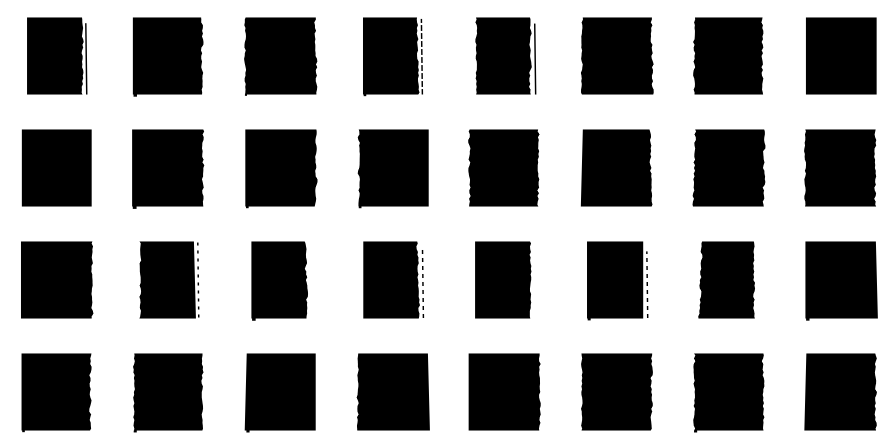
A WebGL 2 fragment shader for this pattern:

```glsl
#version 300 es
precision highp float;
// Grid of black stamped blocks on white, 8 across and 4 down, some narrower.
// Each cell hashes its own side positions, slant, frayed edges and corner nub;
// a few narrow blocks also carry a thin broken sliver beside the right edge.

uniform vec2 u_resolution;
out vec4 fragColor;

const vec2 REPEATS = vec2(8.0, 4.0);
const vec3 PAPER = vec3(1.0);
const vec3 INK = vec3(0.0);

// Lengths are fractions of one cell.
const float BOTTOM = 0.156;
const float TOP = 0.844;
const vec2 WIDE_SIDES = vec2(0.188, 0.822);
const vec2 NARROW_SIDES = vec2(0.244, 0.742);
const float SIDE_JITTER = 0.020;
const float SLANT = 0.026;
const float FRAY = 0.016;
const float TEETH = 40.0;
const vec2 NUB_SIZE = vec2(0.035, 0.022);
const float NUB_CHANCE = 0.4;
const float SLIVER_GAP = 0.022;
const float SLIVER_WIDTH = 0.013;
const float DASHES = 14.0;

// One entry per row from the top; bit n of a mask is column n.
const ivec4 NARROW_MASK = ivec4(25, 0, 126, 0);
const ivec4 SLIVER_MASK = ivec4(25, 0, 42, 0);
const vec4 DASH_DUTY = vec4(0.86, 0.0, 0.42, 0.0);

// Integer hash of a cell and a channel, 0 to 1
float hash(ivec2 cell, int channel) {
    uint h = uint(cell.x) * 73856093u ^ uint(cell.y) * 19349663u
           ^ uint(channel) * 83492791u;
    h = (h ^ (h >> 16)) * 73244475u;
    h = (h ^ (h >> 15)) * 73244475u;
    h ^= h >> 16;
    return float(h & 65535u) / 65535.0;
}

bool hasBit(int mask, int bit) {
    return ((mask >> bit) & 1) == 1;
}

// Box-filtered coverage of an interval or a rectangle
float span(float x, float lo, float hi, float px) {
    return clamp((min(x + 0.5 * px, hi) - max(x - 0.5 * px, lo)) / px, 0.0, 1.0);
}

float rect(vec2 p, vec2 lo, vec2 hi, vec2 px) {
    return span(p.x, lo.x, hi.x, px.x) * span(p.y, lo.y, hi.y, px.y);
}

// Small teeth along an edge, over a slower wobble
float fray(ivec2 cell, float y, int side) {
    float t = y * TEETH;
    int tooth = int(floor(t));
    int seed = 100 + 200 * side;
    float teeth = mix(hash(cell, seed + tooth), hash(cell, seed + tooth + 1), fract(t));
    float phase = 6.2832 * hash(cell, 10 + side);
    float wobble = 0.3 * sin(19.0 * y + phase) + 0.2 * sin(43.0 * y + 2.0 * phase);
    return teeth + wobble * hash(cell, 12 + side);
}

// Inward shift of one side: slant plus wear
float sideWear(ivec2 cell, float y, int side, float wornChance) {
    float slanted = step(0.72, hash(cell, 20 + side));
    float worn = step(1.0 - wornChance, hash(cell, 22 + side));
    return SLANT * slanted * (y - 0.5) + FRAY * worn * fray(cell, y, side);
}

void main() {
    vec2 grid = gl_FragCoord.xy / u_resolution * REPEATS;
    vec2 px = REPEATS / u_resolution;
    vec2 p = fract(grid);
    ivec2 cell = ivec2(floor(grid));
    int row = int(REPEATS.y) - 1 - cell.y;

    // Block with uneven sides
    bool narrow = hasBit(NARROW_MASK[row], cell.x);
    vec2 sides = narrow ? NARROW_SIDES : WIDE_SIDES;
    float jitter = narrow ? 0.4 * SIDE_JITTER : SIDE_JITTER;
    sides += jitter * (vec2(hash(cell, 1), hash(cell, 2)) - 0.5);
    float left = sides.x + sideWear(cell, p.y, 0, 0.35);
    float right = sides.y - sideWear(cell, p.y, 1, 0.65);
    float ink = rect(p, vec2(left, BOTTOM), vec2(right, TOP), px);

    // Nub under the lower left corner
    if (hash(cell, 3) < NUB_CHANCE) {
        vec2 size = NUB_SIZE * mix(0.5, 1.0, hash(cell, 4));
        vec2 corner = vec2(sides.x + 0.006, BOTTOM);
        ink += rect(p, corner - vec2(0.0, size.y), corner + vec2(size.x, 0.0), px);
    }

    // Broken sliver beside the right edge
    if (hasBit(SLIVER_MASK[row], cell.x)) {
        float start = sides.y + SLIVER_GAP * mix(0.8, 1.4, hash(cell, 5))
                    - 0.5 * SLANT * (p.y - 0.5);
        float duty = clamp(DASH_DUTY[row] + 0.3 * (hash(cell, 6) - 0.5), 0.2, 1.0);
        float dash = span(fract(p.y * DASHES), 0.5 - 0.5 * duty, 0.5 + 0.5 * duty,
                          px.y * DASHES);
        dash = duty > 0.95 ? 1.0 : dash;
        float upper = TOP - 0.1 * hash(cell, 7);
        ink += dash * rect(p, vec2(start, BOTTOM), vec2(start + SLIVER_WIDTH, upper), px);
    }

    fragColor = vec4(mix(PAPER, INK, clamp(ink, 0.0, 1.0)), 1.0);
}
```
